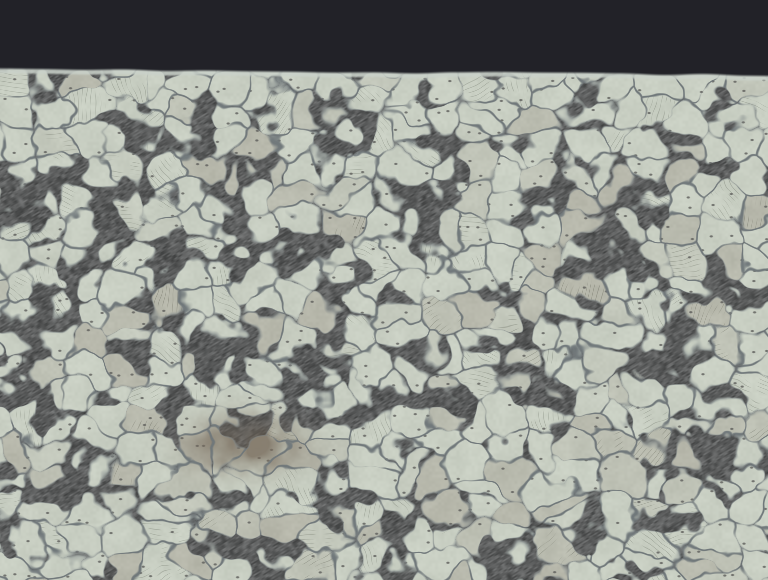
A Shadertoy shader for this texture:

```glsl
// A polished metal section: pale rounded grains with dark lamellar pockets
// between them, below a flat black band. Grains are a warped Voronoi diagram
// with softly joined borders; noise and a few clusters widen them into pockets.

vec2 hash22(vec2 p) {
    vec3 h = fract(p.xyx * vec3(0.1031, 0.1030, 0.0973));
    h += dot(h, h.yzx + 33.33);
    return fract((h.xx + h.yz) * h.zy);
}

float noise(vec2 p) {
    vec2 i = floor(p), f = fract(p);
    f = f * f * (3.0 - 2.0 * f);
    return mix(mix(hash22(i).x, hash22(i + vec2(1, 0)).x, f.x),
               mix(hash22(i + vec2(0, 1)).x, hash22(i + vec2(1, 1)).x, f.x), f.y);
}

vec2 seedPoint(vec2 cell) {
    return cell + 0.08 + 0.84 * hash22(cell);
}

// x: distance to the nearest border, y: softened distance, zw: grain id
vec4 grains(vec2 q) {
    vec2 base = floor(q), id = base, nearest = vec2(0);
    float best = 9.0;
    for (int j = -1; j <= 1; j++)
    for (int i = -1; i <= 1; i++) {
        vec2 cell = base + vec2(i, j);
        vec2 r = seedPoint(cell) - q;
        if (dot(r, r) < best) { best = dot(r, r); nearest = r; id = cell; }
    }
    float border = 9.0, sum = 0.0;
    for (int j = -2; j <= 2; j++)
    for (int i = -2; i <= 2; i++) {
        if (i == 0 && j == 0) continue;
        vec2 r = seedPoint(id + vec2(i, j)) - q;
        float d = dot(0.5 * (r + nearest), normalize(r - nearest));
        border = min(border, d);
        sum += exp(-14.0 * d);
    }
    return vec4(border, -log(sum) / 14.0, id);
}

// Extra pocket width around the densest dark areas
float clusterWidth(vec2 p) {
    const vec2 centers[16] = vec2[16](
        vec2(1.01, 0.797), vec2(0.69, 0.665), vec2(0.56, 0.81), vec2(0.085, 0.67),
        vec2(0.42, 0.705), vec2(1.05, 0.61), vec2(0.90, 0.37), vec2(0.735, 0.382),
        vec2(0.35, 0.405), vec2(0.19, 0.152), vec2(1.24, 0.208), vec2(0.32, 0.567),
        vec2(1.09, 0.38), vec2(0.76, 0.75), vec2(0.14, 0.22), vec2(0.52, 0.34));
    float width = 0.0;
    for (int i = 0; i < 16; i++) {
        vec2 r = (p - centers[i]) / vec2(0.042, 0.028);
        width += exp(-dot(r, r));
    }
    return min(width, 1.0);
}

void mainImage(out vec4 fragColor, in vec2 fragCoord) {
    vec2 p = fragCoord / iResolution.y;
    float pixel = 1.0 / iResolution.y;

    // Grain layout, slightly flattened and warped
    vec2 warp = vec2(noise(p * 26.0), noise(p * 26.0 + 71.3)) - 0.5;
    vec2 fine = vec2(noise(p * 75.0 + 9.0), noise(p * 75.0 + 43.0)) - 0.5;
    vec2 q = p * vec2(16.5, 20.5) + 0.6 * warp + 0.16 * fine + 20.0;
    vec4 grain = grains(q);
    vec2 id = grain.zw;
    vec2 rnd = hash22(id + 117.0);

    // Grain interiors: tone, faint mottling, polishing scratches
    vec3 color = vec3(0.785, 0.81, 0.762);
    color = mix(color, vec3(0.69, 0.685, 0.635), 0.75 * smoothstep(0.65, 1.0, rnd.x));
    color += 0.035 * (noise(p * 38.0) - 0.5) + 0.025 * (noise(p * 190.0) - 0.5);
    float angle = 6.2832 * rnd.x;
    float scratch = abs(fract(dot(p, vec2(cos(angle), sin(angle))) * 130.0
                              + noise(p * 40.0)) - 0.5);
    color -= 0.11 * step(0.78, rnd.y) * smoothstep(0.16, 0.0, scratch)
           * smoothstep(0.35, 0.7, noise(p * 60.0 + 5.0));

    // Small pits
    vec2 pitCell = floor(p * 55.0);
    vec2 pitRnd = hash22(pitCell + 301.0);
    vec2 pitOffset = fract(p * 55.0) - 0.25 - 0.5 * pitRnd;
    float pit = smoothstep(0.19, 0.05, length(pitOffset * vec2(0.8, 1.2)));
    color = mix(color, vec3(0.36, 0.36, 0.35),
                0.8 * pit * step(0.84, hash22(pitCell + 57.0).y));

    // Brown stain
    vec2 stainOffset = (p - vec2(0.42, 0.235)) / vec2(0.085, 0.045);
    float stain = exp(-dot(stainOffset, stainOffset)) * (0.5 + 0.7 * noise(p * 55.0));
    color = mix(color, vec3(0.47, 0.42, 0.36), min(stain, 0.8));

    // Thin borders, stronger in some places
    float line = smoothstep(0.035 + 20.0 * pixel, 0.005, grain.x);
    color = mix(color, vec3(0.43, 0.46, 0.47),
                line * smoothstep(0.15, 0.6, noise(p * 31.0 + 13.0)));

    // Dark pockets with fine lamellae
    float spread = 0.75 * noise(p * vec2(18.0, 23.0) + 3.7) + 0.25 * noise(p * 55.0 + 8.0);
    float width = 0.34 * smoothstep(0.48, 0.80, spread) + 0.25 * clusterWidth(p) - 0.06;
    float depth = width - grain.y;
    float soft = 0.03 + 12.0 * pixel;
    float lamella = noise(vec2(p.x + 0.6 * p.y, p.y - 0.6 * p.x) * vec2(110.0, 330.0));
    vec3 pocket = vec3(0.235, 0.24, 0.24) + 0.16 * lamella + 0.08 * noise(p * 130.0);
    pocket = mix(pocket, vec3(0.43, 0.385, 0.33), 0.6 * min(stain, 1.0));
    color = mix(color, vec3(0.48, 0.51, 0.52), 0.65 * smoothstep(-2.0 * soft, 0.0, depth));
    color = mix(color, pocket, smoothstep(-soft, soft, depth));

    // Bright rim and black band on top
    float edge = 0.881 - 0.008 * p.x + 0.004 * (noise(vec2(p.x * 14.0, 2.0)) - 0.5);
    float above = p.y - edge;
    color = mix(color, vec3(0.79, 0.82, 0.79), 0.85 * smoothstep(-0.011, -0.005, above));
    color = mix(color, vec3(0.132, 0.135, 0.158),
                smoothstep(-0.0015 - pixel, 0.0015 + pixel, above));
    fragColor = vec4(color, 1.0);
}
```
